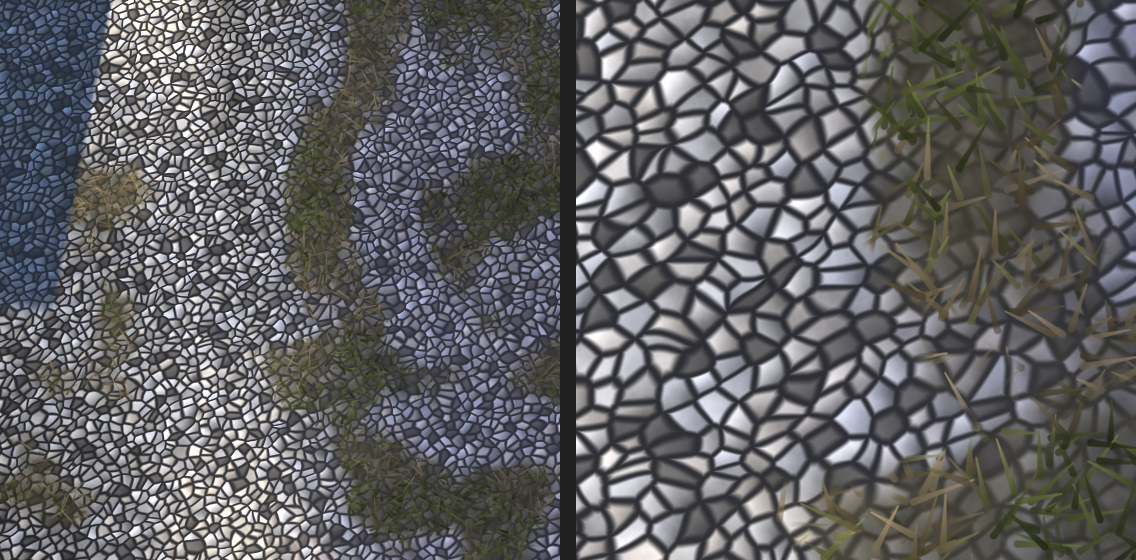
Left, the full canvas; right, a detail of the centre.
This texture is drawn by a WebGL 2 fragment shader. Its source:

```glsl
#version 300 es
precision highp float;
// Crushed gravel in raking light, with grass growing between worn tracks.
// Stones are stretched Voronoi cells with tilted faces; grass is layered
// tapered strokes, thinned by a noisy density; broad light tints the whole.
uniform vec2 u_resolution;
out vec4 outColor;

struct Stone { float edge; vec2 offset; vec2 id; };

vec2 hash22(vec2 p) {
  vec3 q = fract(p.xyx * vec3(0.1031, 0.1030, 0.0973));
  q += dot(q, q.yzx + 33.33);
  return fract((q.xx + q.yz) * q.zy);
}

float valueNoise(vec2 p) {
  vec2 cell = floor(p), f = fract(p);
  f = f * f * (3.0 - 2.0 * f);
  float low = mix(hash22(cell).x, hash22(cell + vec2(1, 0)).x, f.x);
  float high = mix(hash22(cell + vec2(0, 1)).x, hash22(cell + 1.0).x, f.x);
  return mix(low, high, f.y);
}

float fbm(vec2 p) {
  float sum = 0.0, gain = 0.5;
  for (int i = 0; i < 4; i++) {
    sum += gain * valueNoise(p);
    p = mat2(1.6, 1.2, -1.2, 1.6) * p + 7.3;
    gain *= 0.5;
  }
  return sum / 0.9375;
}

float bump(float x, float center, float width) {
  float d = (x - center) / width;
  return exp(-d * d);
}

vec2 stoneCentre(vec2 cell) { return cell + 0.08 + 0.84 * hash22(cell + 50.0); }

// Nearest stone and the distance to its border.
Stone findStone(vec2 p) {
  vec2 home = floor(p);
  Stone s = Stone(8.0, vec2(0), home);
  float nearest = 8.0;
  for (int y = -1; y <= 1; y++) for (int x = -1; x <= 1; x++) {
    vec2 cell = home + vec2(x, y), r = stoneCentre(cell) - p;
    if (dot(r, r) < nearest) { nearest = dot(r, r); s.offset = r; s.id = cell; }
  }
  for (int y = -2; y <= 2; y++) for (int x = -2; x <= 2; x++) {
    vec2 cell = s.id + vec2(x, y), r = stoneCentre(cell) - p, gap = r - s.offset;
    if (dot(gap, gap) > 1e-4) s.edge = min(s.edge, dot(0.5 * (r + s.offset), normalize(gap)));
  }
  return s;
}

// Stones grow slightly toward the bottom of the view.
vec3 gravel(vec2 uv, float ambient) {
  vec2 p = vec2((uv.x - 0.5) * (50.0 + 12.0 * uv.y), 58.0 * uv.y + 10.0 * uv.y * uv.y) + 80.0;
  p += 0.7 * vec2(valueNoise(p * 0.6), valueNoise(p * 0.6 + 31.0));
  p = mat2(0.82, -0.62, 0.45, 0.88) * p;
  Stone s = findStone(p);
  vec2 tone = hash22(s.id + 9.0), tilt = hash22(s.id + 23.0) - 0.5;
  float face = 0.53 + 0.27 * tone.x + dot(s.offset, vec2(0.14, -0.20) + 0.5 * tilt);
  face += 0.10 * (fbm(uv * 150.0) - 0.5);
  float cover = smoothstep(0.0, 0.17 + 0.12 * tone.y, s.edge - 0.02);
  cover *= mix(1.0, 0.35, step(0.86, tone.y));
  vec3 rock = face * mix(vec3(0.97, 1.0, 1.05), vec3(1.03, 1.0, 0.95), tone.y);
  return mix(vec3(0.16, 0.165, 0.18) + ambient, rock, cover);
}

// Grass follows three strips left between the worn tracks.
float grassDensity(vec2 uv) {
  float y = uv.y;
  float left = bump(uv.x, 0.20, 0.10) * bump(y, 0.57, 0.15)
             + 0.65 * bump(uv.x, 0.12, 0.17) * bump(y, 0.13, 0.17);
  float middleX = 0.58 + 0.09 * smoothstep(0.6, 1.0, y) + 0.14 * smoothstep(0.4, 0.05, y);
  float middle = bump(uv.x, middleX, mix(0.15, 0.06, smoothstep(0.4, 0.85, y)));
  float right = bump(uv.x, 0.92 - 0.05 * cos(y * 12.0), 0.13);
  float strips = max(left, max(middle, 0.95 * right));
  return smoothstep(0.42, 0.98, strips * 0.78 + 1.5 * (fbm(uv * 9.0 + 4.0) - 0.5) + 0.12);
}

vec3 bladeColor(float pick, float greenness) {
  vec3 straw = mix(vec3(0.42, 0.37, 0.24), vec3(0.76, 0.68, 0.50), pick);
  vec3 green = mix(vec3(0.19, 0.23, 0.11), vec3(0.50, 0.56, 0.26), pick);
  return mix(straw, green, greenness);
}

vec3 addGrass(vec3 ground, vec2 uv, float density) {
  const float SCALE = 25.0;
  float pixel = SCALE / u_resolution.y;
  float zone = 0.75 * smoothstep(0.15, 0.65, uv.x) + 1.5 * (valueNoise(uv * 11.0) - 0.5);
  vec3 soil = mix(vec3(0.19, 0.19, 0.13), vec3(0.40, 0.37, 0.29), fbm(uv * 75.0));
  vec3 color = mix(ground, soil, 0.78 * density);
  for (int layer = 0; layer < 8; layer++) {
    vec2 p = uv * SCALE + float(layer) * vec2(17.37, 29.61), home = floor(p);
    for (int y = -1; y <= 1; y++) for (int x = -1; x <= 1; x++) {
      vec2 cell = home + vec2(x, y), look = hash22(cell + 71.0), grow = hash22(cell + 13.0);
      float angle = 1.35 + 3.0 * (grow.x - 0.5);
      vec2 axis = vec2(cos(angle), sin(angle)) * (0.35 + 0.6 * grow.y);
      vec2 r = p - cell - hash22(cell);
      float along = clamp(dot(r, axis) / dot(axis, axis), 0.0, 1.0);
      float d = length(r - axis * along) - mix(0.055, 0.012, along);
      float alive = smoothstep(0.75 * look.x, 0.75 * look.x + 0.25, density);
      float greenness = smoothstep(0.25, 0.75, zone + 0.7 * (look.y - 0.5));
      vec3 blade = bladeColor(fract(look.y * 7.0), greenness) * (0.65 + 0.35 * along);
      color = mix(color, blade, 0.8 * alive * smoothstep(pixel, -pixel, d));
    }
  }
  return color;
}

// Broad sunlight: a bright diagonal lane, a dark streak and a cool right side.
vec3 sunlight(vec2 uv) {
  float lane = bump(uv.x, mix(0.44, 0.27, uv.y), 0.16);
  float ends = pow(abs(2.0 * uv.y - 1.0), 1.5);
  float level = mix(0.96, 0.76, smoothstep(0.35, 0.75, uv.x)) + lane * (0.10 + 0.34 * ends);
  level -= 0.30 * bump(uv.x, 0.41, 0.04) * smoothstep(0.55, 0.95, uv.y);
  level -= 0.18 * smoothstep(0.25, 0.0, uv.x) * smoothstep(0.4, 0.1, uv.y);
  level *= 0.92 + 0.16 * fbm(uv * 5.0 + 40.0);
  vec3 tint = mix(vec3(1.0, 0.99, 1.01), vec3(0.96, 0.97, 1.13), smoothstep(0.4, 0.75, uv.x));
  return level * mix(tint, vec3(1.05, 1.0, 0.94), lane * ends);
}

void main() {
  vec2 uv = gl_FragCoord.xy / u_resolution.y;
  float shadowEdge = mix(0.094, 0.20, (uv.y - 0.45) / 0.55);
  float shadow = smoothstep(0.006, -0.006, uv.x - shadowEdge) * smoothstep(0.43, 0.47, uv.y);
  float density = grassDensity(uv) * (1.0 - 0.45 * shadow);
  float ambient = 0.16 * shadow + 0.08 * smoothstep(0.4, 0.75, uv.x);
  vec3 color = addGrass(gravel(uv, ambient), uv, density);
  vec3 light = mix(sunlight(uv), vec3(0.44, 0.52, 0.65), shadow);
  outColor = vec4(clamp(color * light * 1.05, 0.0, 1.0), 1.0);
}
```
